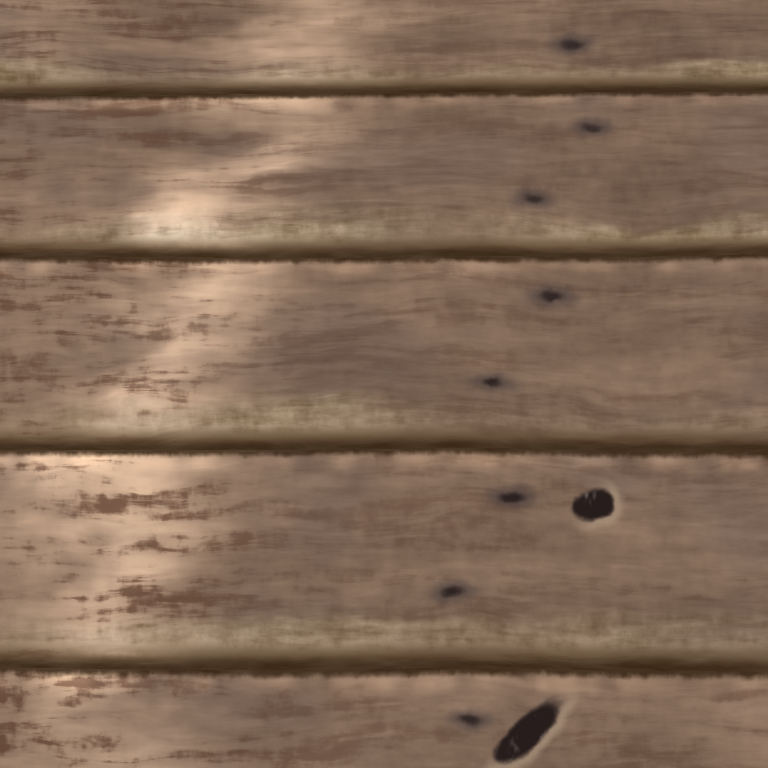
Reproduce this texture procedurally as a Shadertoy shader.

```glsl
// Weathered timber boards running across the canvas, widening toward the bottom.
// A quadratic spaces the grooves; stretched noise makes the grain, pale lips and
// a slanting patch of sun; a loop sets two nail marks and an optional knot per board.

float hash(vec2 cell) {
    uvec2 q = uvec2(ivec2(cell)) * uvec2(1597334673u, 3812015801u);
    uint n = (q.x ^ q.y) * 1597334673u;
    n = (n ^ (n >> 15)) * 2246822519u;
    return float((n ^ (n >> 13)) >> 8) / 16777216.0;
}

float noise(vec2 p) {
    vec2 i = floor(p), f = fract(p);
    f = f * f * (3.0 - 2.0 * f);
    return mix(mix(hash(i), hash(i + vec2(1, 0)), f.x),
               mix(hash(i + vec2(0, 1)), hash(i + vec2(1, 1)), f.x), f.y);
}

// Noise of several octaves, centred on zero
float fbm(vec2 p) {
    float sum = 0.0, amp = 0.5;
    for (int i = 0; i < 4; i++) {
        sum += amp * (noise(p) - 0.5);
        p = p * 2.03 + 17.3;
        amp *= 0.55;
    }
    return sum;
}

// Depth below the top edge of groove number k, and its inverse
float depthOf(float k) { return 0.121 + 0.196 * k + 0.018 * k * k; }
float boardAt(float depth) {
    return (sqrt(0.0384 + 0.072 * (depth - 0.121)) - 0.196) / 0.036;
}

void mainImage(out vec4 fragColor, in vec2 fragCoord) {
    vec2 uv = fragCoord / iResolution.xy;
    float x = uv.x, depth = 1.0 - uv.y;

    // Board number and position across it, with slightly uneven edges
    float k = boardAt(depth + 0.016 * (x - 0.5) * (0.5 - depth)
                      + 0.006 * (noise(vec2(x * 5.0, depth * 3.0)) - 0.5));
    float board = floor(k), f = k - board;
    float seed = board * 23.0 + 60.0;

    // Grain: cloudy patches, broad figure, soft streaks and fine fibre
    float warp = fbm(vec2(x * 3.5 + seed, f * 2.5));
    float patches = fbm(vec2(x * 7.0 + seed, f * 2.6 + warp));
    float figure = fbm(vec2(x * 3.5 + seed, f * 5.0 + warp * 2.0));
    float streak = fbm(vec2(x * 5.0 + seed, f * 13.0 + warp * 3.0));
    float fibre = fbm(vec2(x * 22.0 + seed, f * 34.0 + warp * 5.0));
    float mottle = fbm(vec2(x * 75.0, depth * 50.0));
    float rough = mix(0.3, 1.0, smoothstep(0.5, 0.15, x));
    rough *= 0.75 + 0.2 * max(board, 0.0);
    float tone = patches * 0.36 + figure * 0.36 + streak * rough * 0.5
               + fibre * 0.24 + mottle * 0.14 - 0.03;

    // Sun falling in a ragged band that leans to the left on its way down
    float drift = x - 0.36 + 0.27 * depth + 0.3 * warp + 0.12 * patches;
    float sun = exp(-drift * drift / 0.013) * clamp(0.85 + 1.5 * figure + patches, 0.0, 1.3);
    tone += 0.74 * sun + 0.17 * smoothstep(0.35, 0.0, x);
    vec3 wood = vec3(0.51, 0.415, 0.345) + tone * vec3(0.38, 0.335, 0.285);

    // Soft brown streaks, broken up along the fibre at the rough end
    float brown = smoothstep(0.03, 0.32, -streak - 0.5 * fibre - 0.4 * mottle);
    wood = mix(wood, vec3(0.37, 0.25, 0.19), min(0.65 * rough * brown, 0.7));

    // Grey weathering in diffuse clouds
    float grey = smoothstep(0.0, 0.25, fbm(vec2(x * 5.0 + seed, f * 2.2 + 31.0)));
    wood = mix(wood, vec3(0.43, 0.355, 0.31) + 0.12 * fibre, 0.5 * grey * (1.0 - 0.6 * sun));

    // Nail marks, then a large knot on the lower boards
    for (int j = 0; j < 3; j++) {
        bool knot = j == 2;
        float id = float(j), h = hash(vec2(seed, id + 9.0));
        float slant = max(board - 2.0, 0.0);
        vec2 center = vec2(0.77 - 0.052 * board - 0.077 * id,
                           depthOf(board + 0.22 + 0.45 * id));
        vec2 size = vec2(0.019 + 0.007 * h, 0.0105);
        if (knot) {
            center = vec2(0.948 - 0.087 * board, depthOf(board + 0.27));
            size = vec2(0.028, 0.023 + 0.02 * slant);
        }
        vec2 q = vec2(x, depth) - center;
        if (knot) q.x += q.y * (0.2 + 0.6 * slant);
        q += 0.016 * vec2(fbm(uv * 32.0), fbm(uv * 32.0 + 50.0));
        float d = length(q / size);
        float present = knot ? step(1.5, board) : 1.0;
        float halo = knot ? smoothstep(0.7, 1.05, d) * smoothstep(1.7, 1.1, d) : 0.0;
        halo *= smoothstep(-0.02, 0.02, q.x + 0.4 * q.y);
        wood = mix(wood, vec3(0.66, 0.57, 0.48), 0.75 * halo * present);
        float stain = smoothstep(knot ? 1.2 : 1.9, 0.4, d);
        wood = mix(wood, vec3(0.31, 0.26, 0.25), 0.75 * stain * present);
        float core = smoothstep(knot ? 1.05 : 0.85, knot ? 0.7 : 0.15, d);
        vec3 pith = vec3(0.14, 0.105, 0.10);
        if (knot) pith += 0.3 * smoothstep(0.08, 0.35, fbm(uv * vec2(45.0, 25.0)));
        wood = mix(wood, pith, (knot ? 0.95 : 0.5 + 0.4 * h) * core * present);
    }

    // Pale worn lip above each groove, coming and going along the board
    float wear = noise(vec2(x * 5.0 + seed, 2.0));
    float lip = smoothstep(0.72, 0.88, f + 0.22 * warp + 0.2 * streak)
              * smoothstep(0.975, 0.89, f);
    vec3 lipColor = vec3(0.59, 0.505, 0.40) + 0.17 * sun + 0.25 * fibre + 0.25 * mottle;
    wood = mix(wood, lipColor, lip * (0.2 + 0.75 * wear));

    // Ragged lit arris of the next board, then the groove with its shaded slope
    float arris = smoothstep(0.015, 0.05, f) * smoothstep(0.13, 0.05, f);
    wood += arris * (0.16 * noise(vec2(x * 38.0, seed)) - 0.01) * vec3(1.0, 0.83, 0.68);
    float edge = f + 0.05 * fibre + 0.03 * mottle;
    float slope = smoothstep(0.88, 0.965, edge);
    wood = mix(wood, vec3(0.36, 0.28, 0.19) + 0.15 * fibre + 0.04 * sun, 0.8 * slope);
    float groove = max(smoothstep(0.93, 0.99, f), smoothstep(0.042, 0.005, f + 0.03 * mottle));
    wood = mix(wood, vec3(0.25, 0.18, 0.115) + 0.12 * fibre, 0.9 * groove);

    fragColor = vec4(clamp(wood, 0.0, 1.0), 1.0);
}
```
